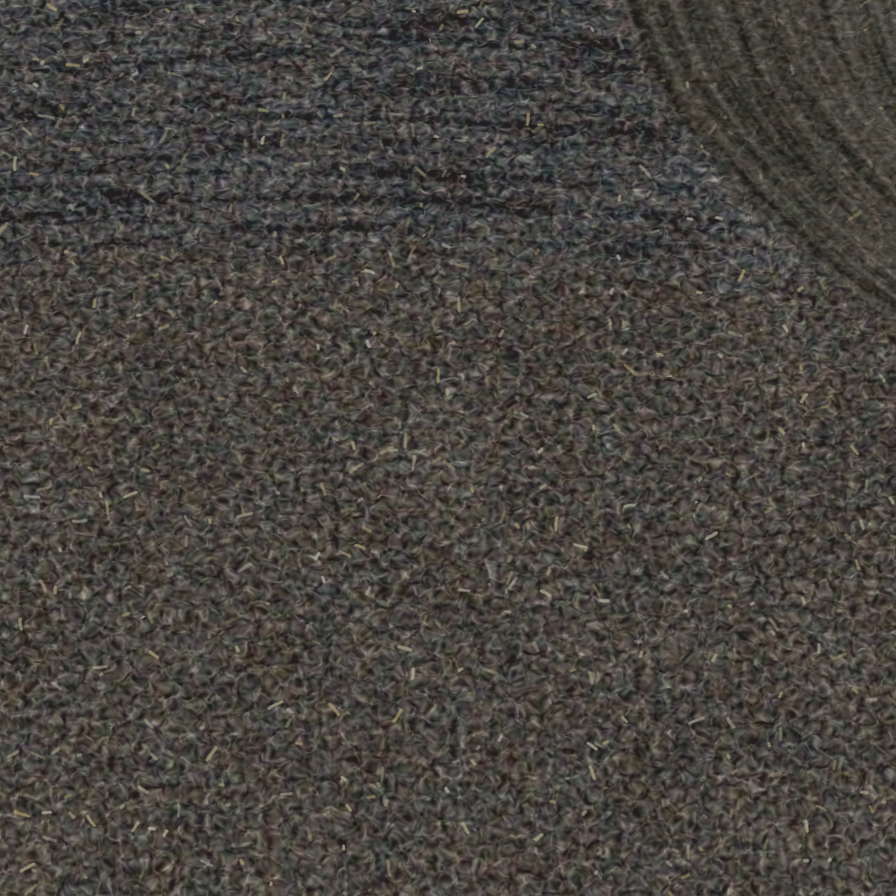
A Shadertoy shader for this texture:

```glsl
#define SOIL vec3(0.292, 0.274, 0.252)
#define SLATE vec3(0.268, 0.264, 0.262)
#define OLIVE vec3(0.265, 0.255, 0.225)
#define STRAW vec3(0.68, 0.62, 0.43)
#define PALE vec3(0.68, 0.67, 0.62)
#define GRAIN_FREQ 92.0
#define GRAIN_CONTRAST 0.20
#define FIBRE_STRENGTH 0.13
#define FURROW_FREQ 66.0
#define FURROW_DEPTH 0.17
#define STRAW_CELLS 60.0
#define STRAW_DENSITY 0.20

vec2 hash2(vec2 p) {
    vec3 q = fract(p.xyx * vec3(0.1031, 0.1030, 0.0973));
    q += dot(q, q.yzx + 33.33);
    return fract((q.xx + q.yz) * q.zy);
}

float corner(vec2 cell, vec2 offset) {
    float angle = 6.2832 * hash2(cell).x;
    return dot(vec2(cos(angle), sin(angle)), offset);
}

float gradientNoise(vec2 p) {
    vec2 i = floor(p), f = fract(p), e = vec2(0.0, 1.0);
    vec2 u = f * f * f * (f * (f * 6.0 - 15.0) + 10.0);
    return mix(mix(corner(i, f), corner(i + e.yx, f - e.yx), u.x),
               mix(corner(i + e.xy, f - e.xy), corner(i + 1.0, f - 1.0), u.x), u.y);
}

// Thin curly strands along the zero lines of the noise, broken into pieces
float fibres(vec2 p) {
    float n = gradientNoise(p);
    float pieces = smoothstep(0.0, 0.35, gradientNoise(p * 0.9 + 41.7));
    return exp(-45.0 * n * n) * pieces;
}

// Scattered short stalks: x is coverage, y is a random tint
vec2 stalks(vec2 p, float density, float pixel) {
    vec2 result = vec2(0.0);
    vec2 home = floor(p * STRAW_CELLS);
    for (int y = -1; y <= 1; y++)
    for (int x = -1; x <= 1; x++) {
        vec2 cell = home + vec2(x, y);
        vec2 pick = hash2(cell + 17.0), shape = hash2(cell + 71.0);
        if (pick.x > density) continue;
        vec2 rel = p - (cell + hash2(cell)) / STRAW_CELLS;
        float angle = 3.1416 * shape.x;
        vec2 dir = vec2(cos(angle), sin(angle));
        float halfLength = mix(0.001, 0.008, shape.y * shape.y);
        float along = clamp(dot(rel, dir), -halfLength, halfLength);
        float dist = length(rel - dir * along);
        float cover = 1.0 - smoothstep(0.0006, 0.0018 + pixel, dist);
        cover *= mix(0.3, 0.95, pick.y * pick.y);
        if (cover > result.x) result = vec2(cover, fract(pick.y * 7.0));
    }
    return result;
}

void mainImage(out vec4 fragColor, in vec2 fragCoord) {
    vec2 p = fragCoord / iResolution.y;
    float pixel = 1.0 / iResolution.y;

    // Regions: open soil, arched furrows above, a curved track at upper right
    float drop = 1.0 - p.y;
    float across = p.x - (0.685 + 0.25 * drop + 1.6 * drop * drop);
    float edge = across / length(vec2(1.0, 0.25 + 3.2 * drop));
    float track = smoothstep(-0.012, 0.03, edge);
    float arch = p.y + 0.10 * (p.x - 0.25) * (p.x - 0.25);
    arch += 0.006 * gradientNoise(p * 5.0);
    float furrowed = smoothstep(0.68, 0.76, arch) * (1.0 - track);

    // Grain, foreshortened with distance
    vec2 q = vec2(p.x, p.y * (1.0 + 0.22 * p.y));
    vec2 warp = vec2(gradientNoise(q * 60.0), gradientNoise(q * 60.0 + 29.0));
    vec2 g = (q + 0.006 * warp) * GRAIN_FREQ;
    float grain = gradientNoise(g) + 0.85 * gradientNoise(g * 1.9 + 13.0);
    float strands = fibres(g * 0.8 + 5.0) + 0.8 * fibres(g * 1.15 + 90.0);
    float patches = gradientNoise(p * 9.0) + 0.7 * gradientNoise(p * 24.0);

    // Furrow lines and track lines, stretched along their direction
    float rows = gradientNoise(vec2(p.x * 5.0, arch * FURROW_FREQ))
               + 0.6 * gradientNoise(vec2(p.x * 11.0, arch * FURROW_FREQ * 2.1));
    float ruts = gradientNoise(vec2(across * FURROW_FREQ, p.y * 4.0))
               + 0.7 * gradientNoise(vec2(across * FURROW_FREQ * 2.0, p.y * 9.0));
    float crest = exp(-pow((edge + 0.005) / 0.012, 2.0));
    float groove = exp(-pow((edge - 0.022) / 0.007, 2.0));

    // Tone
    float calm = mix(1.0, 0.55, track);
    float tone = calm * (GRAIN_CONTRAST * grain + FIBRE_STRENGTH * (strands - 0.22));
    tone += 0.035 * patches;
    tone += FURROW_DEPTH * (furrowed * min(rows, 0.15) + 0.8 * track * ruts);
    float upper = smoothstep(0.62, 0.72, p.y);
    tone += upper * (0.035 * crest - 0.06 * groove);

    // Soil colour with faint reddish, greenish and bluish speckle
    vec3 color = mix(mix(SOIL, SLATE, furrowed), OLIVE, track);
    float warm = gradientNoise(q * 48.0 + 7.0) + 0.6 * gradientNoise(q * 15.0);
    float green = gradientNoise(q * 55.0 + 63.0);
    color += tone * vec3(1.02, 1.0, 0.94);
    color += calm * (warm * vec3(0.035, 0.0, -0.025) + green * vec3(-0.018, 0.02, -0.022));
    color = max(color, vec3(0.125, 0.115, 0.11));

    // Straw litter, thinner on the track and thicker on its crest
    float density = STRAW_DENSITY * (1.0 + 1.2 * patches) * calm + 0.12 * crest * upper;
    vec2 litter = stalks(p + 0.002 * warp, density, pixel);
    color = mix(color, mix(STRAW, PALE, litter.y), litter.x * mix(0.85, 0.6, track));

    fragColor = vec4(clamp(color, 0.0, 1.0), 1.0);
}
```
